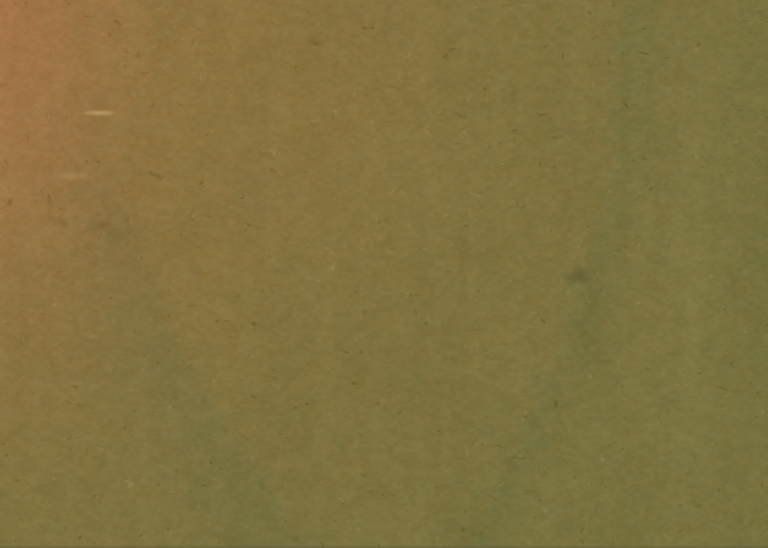
Reproduce this texture procedurally as a Shadertoy shader.

```glsl
// Aged olive paper with a warm corner, soft curved folds, fine grain and faint flecks.

float hash(vec2 p) {
    vec3 q = fract(vec3(p.xyx) * 0.1031);
    q += dot(q, q.yzx + 33.33);
    return fract((q.x + q.y) * q.z);
}

// Smooth value noise in -1..1
float noise(vec2 p) {
    vec2 cell = floor(p), f = fract(p);
    f = f * f * (3.0 - 2.0 * f);
    float low = mix(hash(cell), hash(cell + vec2(1, 0)), f.x);
    float high = mix(hash(cell + vec2(0, 1)), hash(cell + vec2(1, 1)), f.x);
    return 2.0 * mix(low, high, f.y) - 1.0;
}

// Layered noise, each octave turned to hide the lattice
float fbm(vec2 p, float turn) {
    mat2 spin = mat2(cos(turn), sin(turn), -sin(turn), cos(turn));
    float sum = 0.0, gain = 0.5;
    for (int i = 0; i < 4; i++) {
        sum += gain * noise(p);
        p = spin * p * 1.83 + 17.3;
        gain *= 0.62;
    }
    return sum;
}

// Soft ridge around zero with a different width on each side
float fold(float d, float leftWidth, float rightWidth) {
    float s = d / (d < 0.0 ? leftWidth : rightWidth);
    return exp(-s * s);
}

// Soft-edged ellipse
float blot(vec2 p, vec2 center, vec2 radius, float softness) {
    float d = length((p - center) / radius);
    return 1.0 - smoothstep(1.0 - softness, 1.0 + softness, d);
}

// Thin irregular wisps where the noise peaks
float wisps(vec2 p, float threshold) {
    vec2 bent = p + 0.008 * vec2(noise(p * 45.0), noise(p * 45.0 + 19.0));
    float peak = noise(bent * vec2(65.0, 120.0)) * 0.7 + 0.4 * noise(bent * 140.0 + 8.0);
    return smoothstep(threshold, 1.05, peak);
}

// Olive ground warming to orange at the upper left
vec3 paperColor(vec2 uv) {
    vec2 q = vec2(uv.x, 1.0 - uv.y);
    float warm = exp(-1.9 * q.x * q.x - 1.3 * q.y * q.y);
    float hot = 1.0 - smoothstep(0.0, 0.24, q.x);
    hot *= exp(-pow(q.y / 0.55, 2.0));
    return vec3(0.465, 0.445, 0.242)
         + warm * vec3(0.096, 0.006, 0.012)
         + hot * vec3(0.076, 0.004, 0.024);
}

// Two folds bending inward toward the bottom, plus shade along the right edge
float foldShade(vec2 p) {
    float drop = 1.0 - p.y;
    float wobble = 0.012 * noise(vec2(3.0, p.y * 7.0));
    float left = p.x - (0.15 + 0.39 * drop * drop + wobble);
    float right = p.x - (1.165 - 0.30 * drop * drop - wobble);
    float shade = 0.75 * fold(left, 0.07 + 0.09 * drop, 0.028) * smoothstep(-0.1, 0.7, drop);
    shade += 0.75 * fold(right, 0.028, 0.05);
    shade += 0.4 * fold(p.x - 1.4, 0.07, 0.07) * fold(p.y - 0.5, 0.4, 0.5);
    return shade;
}

void mainImage(out vec4 fragColor, in vec2 fragCoord) {
    vec2 uv = fragCoord / iResolution.xy;
    vec2 p = fragCoord / iResolution.y;
    vec3 color = paperColor(uv);

    // Folds, soft patches and vertical streaks
    color -= foldShade(p) * vec3(0.036, 0.015, 0.002);
    color += 0.009 * fbm(p * vec2(13.0, 9.0), 0.5) * vec3(1.0, 0.7, 0.5);
    color += 0.007 * noise(p * vec2(30.0, 3.0)) * vec3(1.0, 0.8, 0.6);
    color += 0.004 * noise(p * vec2(65.0, 5.0) + 23.0);
    color += 0.007 * fold(p.x - 1.25, 0.05, 0.04);

    // Cloudy paper grain, its red and blue drifting apart
    vec2 bent = p + 0.004 * vec2(noise(p * 35.0), noise(p * 35.0 + 51.0));
    color += 0.014 * fbm(bent * vec2(38.0, 50.0), 0.9);
    color += 0.023 * fbm(bent * vec2(100.0, 135.0) + 9.0, 0.5);
    color += 0.009 * noise(bent * vec2(60.0, 85.0) + 40.0) * vec3(1.0, 0.0, -0.6);

    // Faint dark and pale wisps
    color -= 0.060 * wisps(p, 0.62);
    color += 0.040 * wisps(p + 7.3, 0.62);

    // Larger stains and pale scuffs
    vec2 ragged = p + 0.007 * vec2(noise(p * 55.0), noise(p * 55.0 + 31.0));
    float stain = blot(ragged, vec2(1.05, 0.495), vec2(0.018, 0.014), 0.6);
    stain += 0.7 * blot(ragged, vec2(0.573, 0.926), vec2(0.011, 0.009), 0.7);
    stain += 0.6 * blot(ragged, vec2(0.187, 0.592), vec2(0.014, 0.006), 0.8);
    color -= 0.055 * stain * vec3(1.0, 0.9, 0.5);
    float scuff = blot(p, vec2(0.182, 0.794), vec2(0.022, 0.004), 0.9);
    scuff += 0.4 * blot(ragged, vec2(0.135, 0.680), vec2(0.024, 0.007), 0.9);
    color += scuff * vec3(0.13, 0.14, 0.12);

    // Dull lower rim
    float rim = 1.0 - smoothstep(0.001, 0.006, p.y);
    color = mix(color, vec3(0.38, 0.36, 0.27), 0.5 * rim);

    fragColor = vec4(color, 1.0);
}
```
